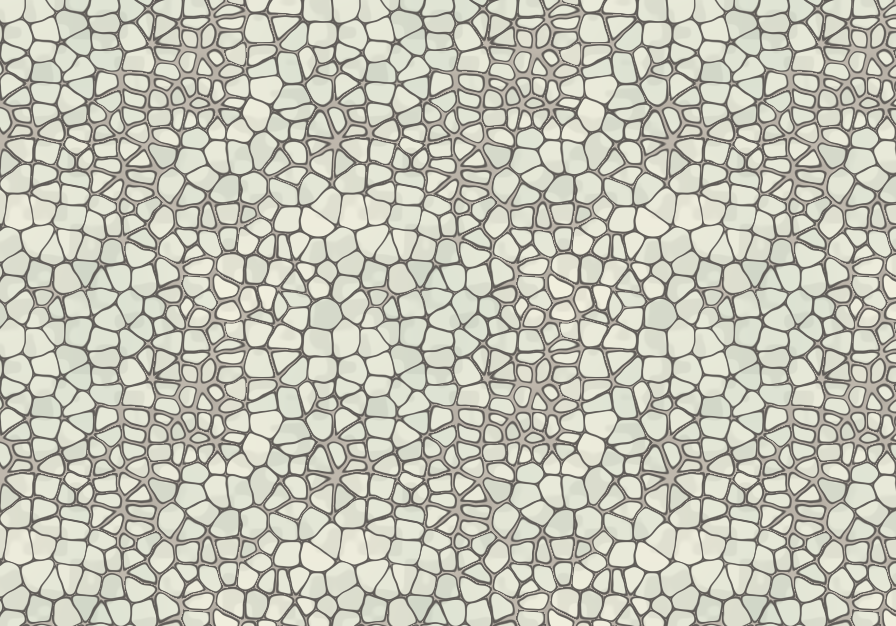
Give the GLSL for this texture, as a WebGL 2 fragment shader.

```glsl
#version 300 es
precision highp float;
// Crazy paving of pale broken stones with inked outlines on taupe ground.
// A square tile repeats; inside it a wrapped Voronoi diagram with one to three
// seeds per cell gives the stones, and a soft minimum rounds their corners.

#define TILES_DOWN 1.87    // repeats over the canvas height
#define CELLS 11.0         // seed cells along one tile
#define LINE_HALF 0.029    // half the ink width, in cells
#define ROUNDING 0.045     // softness of stone corners
#define LOOSENESS 0.10     // widest shrink of a stone
#define WOBBLE 0.09        // hand-drawn waver of the outlines
#define CREAM vec3(0.940, 0.932, 0.868)
#define SAGE vec3(0.858, 0.882, 0.820)
#define GROUND vec3(0.735, 0.708, 0.665)
#define INK vec3(0.375, 0.362, 0.345)

uniform vec2 u_resolution;
out vec4 fragColor;

float hash(vec2 p) {
    return fract(sin(dot(p, vec2(127.1, 311.7))) * 43758.5453);
}

vec2 hash2(vec2 p) {
    return vec2(hash(p), hash(p + 57.3));
}

// Value noise that wraps after a whole number of lattice steps.
float tileNoise(vec2 p, float period, float seed) {
    vec2 i = floor(p);
    vec2 f = fract(p);
    f = f * f * (3.0 - 2.0 * f);
    vec2 lo = mod(i, period) + seed;
    vec2 hi = mod(i + 1.0, period) + seed;
    return mix(mix(hash(lo), hash(vec2(hi.x, lo.y)), f.x),
               mix(hash(vec2(lo.x, hi.y)), hash(hi), f.x), f.y);
}

// Broad patches: low is large tight paving, high is small loose rubble.
float rubble(vec2 p) {
    return tileNoise(p * 5.0 / CELLS, 5.0, 13.0);
}

int seedCount(vec2 cell) {
    vec2 id = mod(cell, CELLS);
    float crowd = 0.65 * rubble(id + 0.5) + 0.9 * hash(id + 4.7) - 0.36;
    return 1 + int(3.0 * clamp(crowd, 0.0, 0.99));
}

// Seeds of a crowded cell stand on a ring so that they never coincide.
vec2 seedPoint(vec2 cell, int k, int count) {
    vec2 id = mod(cell, CELLS);
    float angle = 6.2832 * (hash(id + 21.9) + float(k) / float(count));
    float ring = count > 1 ? 0.28 : 0.0;
    float jitter = count > 1 ? 0.24 : 0.66;
    vec2 shift = hash2(id + 9.1 * float(k + 1)) - 0.5;
    return cell + 0.5 + ring * vec2(cos(angle), sin(angle)) + jitter * shift;
}

void main() {
    vec2 p = gl_FragCoord.xy / u_resolution.y * TILES_DOWN * CELLS;
    float pixel = TILES_DOWN * CELLS / u_resolution.y;
    vec2 waver = vec2(tileNoise(p * 3.0, CELLS * 3.0, 31.0),
                      tileNoise(p * 3.0, CELLS * 3.0, 77.0)) - 0.5;
    vec2 q = p + WOBBLE * waver;
    vec2 home = floor(q);

    // Nearest seed: the stone that owns this point.
    float best = 1e3;
    vec2 toSeed = vec2(0.0);
    vec2 stone = vec2(0.0);
    for (int y = -1; y <= 1; y++)
    for (int x = -1; x <= 1; x++) {
        vec2 cell = home + vec2(x, y);
        int count = seedCount(cell);
        for (int k = 0; k < count; k++) {
            vec2 r = seedPoint(cell, k, count) - q;
            if (dot(r, r) < best) {
                best = dot(r, r);
                toSeed = r;
                stone = mod(cell, CELLS) + 17.0 * float(k);
            }
        }
    }

    // Soft minimum of the distances to all borders of that stone.
    float sum = 1e-9;
    for (int y = -2; y <= 2; y++)
    for (int x = -2; x <= 2; x++) {
        vec2 cell = home + vec2(x, y);
        int count = seedCount(cell);
        for (int k = 0; k < count; k++) {
            vec2 r = seedPoint(cell, k, count) - q;
            vec2 across = r - toSeed;
            float gap = length(across);
            if (gap > 1e-3)
                sum += exp(-dot(0.5 * (r + toSeed), across / gap) / ROUNDING);
        }
    }
    float border = -ROUNDING * log(sum);

    // Stones in rubble patches shrink and bare the ground.
    float pick = hash(stone + 3.3);
    float inset = LOOSENESS * pick * smoothstep(0.3, 0.75, rubble(p));
    float d = border - inset;

    // Stone colour: drifting tint, own shade, and a faint wash.
    float drift = tileNoise(p * 3.0 / CELLS, 3.0, 41.0);
    float tint = 0.75 * drift + 0.6 * hash(stone + 8.8) - 0.1;
    vec3 stoneColor = mix(SAGE, CREAM, clamp(tint, 0.0, 1.0));
    float wash = tileNoise(p * 2.0, CELLS * 2.0, 5.0);
    stoneColor *= 1.0 - 0.045 * smoothstep(0.5, 0.65, wash);
    vec3 groundColor = GROUND * (0.96 + 0.08 * wash);

    // Ink follows the rim with a slightly uneven pen.
    float pen = LINE_HALF * (0.75 + 0.5 * tileNoise(p * 2.0, CELLS * 2.0, 63.0));
    vec3 color = mix(groundColor, stoneColor, smoothstep(-pixel, pixel, d));
    float ink = 1.0 - smoothstep(-0.7 * pixel, 0.7 * pixel, abs(d) - pen);
    fragColor = vec4(mix(color, INK, ink), 1.0);
}
```
